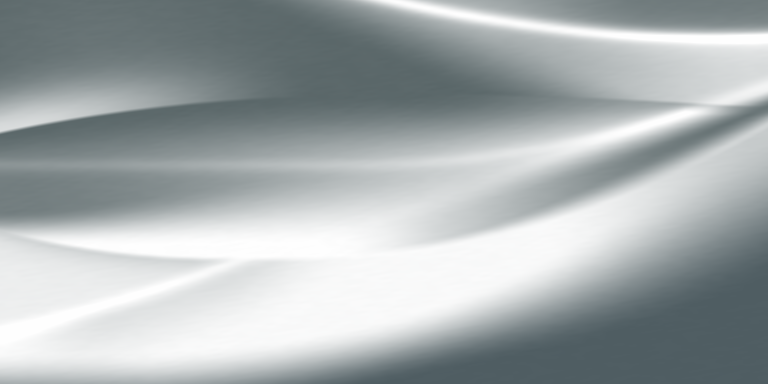
This background is drawn by a WebGL 1 fragment shader. Its source:

```glsl
precision highp float;
// Silver abstract backdrop: soft overlapping sheets with bright creases and a diagonal ribbon.

uniform vec2 u_resolution;

const vec3 SLATE = vec3(0.33, 0.382, 0.39);
const vec3 BLUE_SLATE = vec3(0.31, 0.365, 0.385);
const vec3 SILVER_WHITE = vec3(0.995);

// Parabola through (x0, y0) with the given slope and bend.
float arc(float x, float x0, float y0, float slope, float bend) {
  float d = x - x0;
  return y0 + d * (slope + bend * d);
}

float glow(float d, float width) {
  return exp(-d * d / (width * width));
}

float edge(float d, float width) {
  return smoothstep(-width, width, d);
}

float hash(vec2 p) {
  return fract(sin(dot(p, vec2(127.1, 311.7))) * 43758.5453);
}

float noise(vec2 p) {
  vec2 i = floor(p);
  vec2 f = fract(p);
  f = f * f * (3.0 - 2.0 * f);
  float low = mix(hash(i), hash(i + vec2(1.0, 0.0)), f.x);
  float high = mix(hash(i + vec2(0.0, 1.0)), hash(i + vec2(1.0, 1.0)), f.x);
  return mix(low, high, f.y);
}

// Dark upper backdrop, pale sheet on the right and the thin white crest.
float upperTone(vec2 p, float leafTop) {
  float tone = 0.04 + 0.07 * glow(length(p - vec2(0.13, 0.9)), 0.16);
  tone += 0.75 * glow(p.y - leafTop, 0.095) * (1.0 - smoothstep(0.0, 0.42, p.x));

  float sheet = 0.45 + 0.32 * smoothstep(0.65, 1.0, p.x);
  float diagonal = p.y - arc(p.x, 0.43, 1.0, -0.82, 0.0);
  tone = mix(tone, sheet, smoothstep(-0.10, 0.10, diagonal));

  float d = p.y - arc(p.x, 0.93, 0.906, 0.0, 0.52);
  float above = mix(0.42, 0.16, smoothstep(0.6, 0.85, p.x));
  tone = mix(tone, above, edge(d, 0.014));
  return tone + 0.45 * glow(d, 0.018) + 0.12 * glow(d, 0.05);
}

// Leaf shaded from its dark top rim through a crease to a white base.
float leafTone(vec2 p, float leafTop) {
  float crease = 0.57 + 0.7 * pow(max(p.x - 0.45, 0.0), 2.0);
  float rim = mix(0.04, 0.45, smoothstep(0.55, 0.92, p.x));
  float body = mix(0.25, 0.78, smoothstep(0.0, 0.75, p.x));
  float depth = (leafTop - p.y) / max(leafTop - crease, 0.025);
  float tone = mix(rim, body, smoothstep(0.0, 1.1, depth));

  float below = p.y - crease;
  tone -= 0.07 * (1.0 - edge(below + 0.02, 0.03)) * (1.0 - smoothstep(0.4, 0.7, p.x));
  tone += 0.09 * glow(below, 0.016);
  float fadeTop = mix(0.45, 0.57, smoothstep(0.0, 0.5, p.x));
  return mix(tone, 1.0, 1.0 - smoothstep(0.36, fadeTop, p.y));
}

// White lower panel with a light streak, dimming towards the right.
float panelTone(vec2 p, float seam) {
  float leftSide = 1.0 - smoothstep(0.24, 0.38, p.x);
  float tone = 0.97 - 0.30 * smoothstep(0.7, 1.0, p.x);
  tone -= 0.22 * exp(-abs(p.y - seam) / 0.03) * leftSide;

  float d = p.y - arc(p.x, 0.0, 0.133, 0.42, 0.55);
  float streakFade = 1.0 - smoothstep(0.3, 0.5, p.x);
  float underside = (1.0 - edge(d, 0.015)) * smoothstep(-0.19, 0.0, d);
  tone -= 0.17 * underside * streakFade * smoothstep(0.0, 0.15, p.x);
  tone -= 0.07 * edge(d, 0.02) * leftSide;
  return tone + 0.16 * glow(d, 0.022) * streakFade;
}

void main() {
  vec2 p = gl_FragCoord.xy / u_resolution;

  // Main contours
  float leafTop = arc(p.x, 0.54, 0.755, 0.0, -0.25 + 0.18 * (p.x - 0.54));
  float leftBend = min(p.x - 0.28, 0.0);
  float rightBend = max(p.x - 0.38, 0.0);
  float seam = 0.325 + 0.93 * leftBend * leftBend + 0.9 * rightBend * rightBend;
  float ribbonTop = arc(p.x, 0.65, 0.531, 0.6, 0.1);

  // Stacked sheets
  float tone = mix(leafTone(p, leafTop), upperTone(p, leafTop), edge(p.y - leafTop, 0.006));
  tone = mix(panelTone(p, seam), tone, edge(p.y - seam, 0.01));

  // Diagonal ribbon and the highlight along its upper edge
  float across = (p.y - seam) / max(ribbonTop - seam, 0.03);
  float softness = mix(0.18, 0.65, smoothstep(0.55, 1.0, p.x));
  float ribbon = smoothstep(-0.05, softness, across) * (1.0 - smoothstep(0.6, 1.15, across));
  float ribbonTone = mix(0.9, 0.12, smoothstep(0.42, 0.95, p.x));
  tone = mix(tone, ribbonTone, ribbon * smoothstep(0.42, 0.58, p.x));
  tone += 0.16 * glow(p.y - ribbonTop - 0.022, 0.022) * smoothstep(0.6, 0.85, p.x);

  // Dark sweep along the bottom
  float sweep = arc(max(p.x, 0.2), 0.2, 0.0, 0.1, 0.6);
  float sweepWidth = mix(0.085, 0.19, smoothstep(0.5, 1.0, p.x));
  float lit = edge(p.y - sweep, sweepWidth);
  tone *= lit;

  // Faint brushed grain
  vec2 grain = vec2(p.x * 60.0 + p.y * 25.0, p.y * 140.0 - p.x * 45.0);
  tone += 0.018 * (noise(grain) - 0.5);

  vec3 shadow = mix(BLUE_SLATE, SLATE, lit);
  gl_FragColor = vec4(mix(shadow, SILVER_WHITE, clamp(tone, 0.0, 1.0)), 1.0);
}
```
